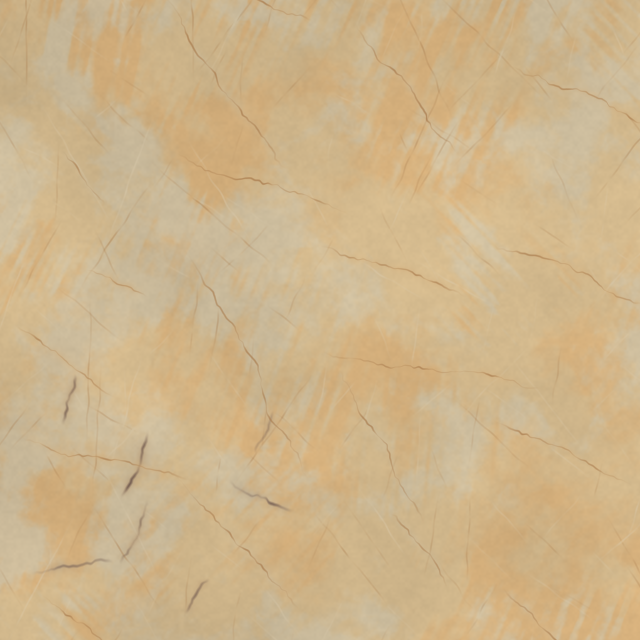
This texture is drawn by a WebGL 1 fragment shader. Its source:

```glsl
precision highp float;
// Warm beige marble: mottled tan, honey and pale grey clouds, brushed by fine
// straight streaks that change direction between cellular patches, then crossed
// by faint scratches and thin broken veins, a few of them short and dark.

uniform vec2 u_resolution;

const vec3 TAN = vec3(0.815, 0.715, 0.545);
const vec3 HONEY = vec3(0.825, 0.680, 0.480);
const vec3 PALE = vec3(0.800, 0.745, 0.630);
const vec3 CREAM = vec3(0.860, 0.800, 0.690);
const vec3 RUST = vec3(0.660, 0.480, 0.300);
const vec3 UMBER = vec3(0.470, 0.380, 0.330);

const float CLOUD_SCALE = 6.5;
const float PATCH_SCALE = 4.2;
const float PATCH_SHARPNESS = 14.0;
const float STREAK_SCALE = 75.0;
const float STREAK_STRENGTH = 0.52;
const float SHADE_STRENGTH = 0.20;
const float GRAIN_STRENGTH = 0.045;
const float SCRATCH_WIDTH = 0.0026;
const float SCRATCH_STRENGTH = 0.42;
const float VEIN_WIDTH = 0.0022;
const int VEIN_COUNT = 26;
const float DARK_VEINS = 7.0;

vec2 hash2(vec2 p) {
  vec3 q = fract(p.xyx * vec3(0.1031, 0.1030, 0.0973));
  q += dot(q, q.yzx + 33.33);
  return fract((q.xx + q.yz) * q.zy);
}

float noise(vec2 p) {
  vec2 i = floor(p), f = fract(p);
  f = f * f * (3.0 - 2.0 * f);
  float low = mix(hash2(i).x, hash2(i + vec2(1.0, 0.0)).x, f.x);
  float high = mix(hash2(i + vec2(0.0, 1.0)).x, hash2(i + 1.0).x, f.x);
  return mix(low, high, f.y);
}

// Coordinates along and across a direction.
vec2 turn(vec2 p, float angle) {
  float c = cos(angle), s = sin(angle);
  return vec2(c * p.x + s * p.y, c * p.y - s * p.x);
}

float clouds(vec2 p) {
  float sum = 0.0, gain = 0.5;
  for (int i = 0; i < 5; i++) {
    sum += gain * noise(p);
    p = turn(p, 0.7) * 2.05 + 11.3;
    gain *= 0.62;
  }
  return sum / 1.195;
}

// x: streak value, y: warm or pale bias of the patch; both centred on zero.
vec2 brushedPatches(vec2 p, vec2 warp) {
  vec2 g = (p + warp) * PATCH_SCALE, base = floor(g), sum = vec2(0.0);
  float total = 0.0;
  for (int k = 0; k < 9; k++) {
    vec2 cell = base + vec2(mod(float(k), 3.0), floor(float(k) / 3.0)) - 1.0;
    vec2 site = hash2(cell + 41.0), kind = hash2(cell + 87.0);
    vec2 d = g - cell - site;
    float weight = exp(-PATCH_SHARPNESS * dot(d, d)) + 1e-6;
    float angle = kind.x < 0.75 ? mix(0.75, 1.65, kind.x / 0.75) : -0.8;
    vec2 q = turn(p, angle) + site;
    float streak = noise(q * vec2(6.0, STREAK_SCALE)) * 0.5
                 + noise(q * vec2(11.0, STREAK_SCALE * 2.1)) * 0.5 - 0.5;
    sum += weight * vec2(streak * (0.1 + 1.3 * kind.y * kind.y), site.x - 0.5);
    total += weight;
  }
  return sum / total;
}

// Short straight hairlines, one per cell: positive is pale, negative is rusty.
float scratches(vec2 p, float scale) {
  vec2 base = floor(p * scale);
  float sum = 0.0;
  for (int k = 0; k < 9; k++) {
    vec2 cell = base + vec2(mod(float(k), 3.0), floor(float(k) / 3.0)) - 1.0;
    vec2 site = hash2(cell + scale), kind = hash2(cell + 19.0 + scale);
    float angle = kind.x < 0.55 ? 0.7 + 1.6 * kind.x : -1.6 * kind.x + 0.4;
    vec2 q = turn(p - (cell + site) / scale, angle);
    float off = abs(q.y + 0.004 * (noise(vec2(q.x * 40.0, site.x * 90.0)) - 0.5));
    float reach = abs(q.x) * scale / (0.35 + 0.5 * kind.y);
    float line = 1.0 - smoothstep(0.0, SCRATCH_WIDTH, off);
    float patchy = noise(vec2(q.x * 60.0, site.y * 90.0));
    sum += line * patchy * (1.0 - smoothstep(0.3, 1.0, reach))
         * (site.y < 0.5 ? 1.0 : -1.0);
  }
  return clamp(sum, -1.0, 1.0);
}

vec3 addVeins(vec3 color, vec2 p) {
  for (int i = 0; i < VEIN_COUNT; i++) {
    float id = float(i);
    float dark = 1.0 - step(DARK_VEINS, id);
    vec2 center = fract(id * vec2(0.755, 0.570) + 0.31);
    vec2 r = hash2(vec2(id, 9.1));
    center = mix(center, vec2(0.08, 0.06) + center * vec2(0.40, 0.36), dark);
    float angle = mix(-0.15 - 1.0 * r.x, 1.2 - 2.1 * r.x * r.x, dark);
    float halfLength = mix(0.05 + 0.17 * r.y, 0.035 + 0.05 * r.y, dark);

    // Layers of noise kink the nearly straight line and break it up.
    vec2 q = turn(p - center, angle);
    float bend = 0.018 * noise(vec2(q.x * 13.0, id * 7.0))
               + 0.007 * noise(vec2(q.x * 48.0, id * 11.0))
               + 0.003 * noise(vec2(q.x * 140.0, id * 3.0)) - 0.014;
    float off = abs(q.y - bend);
    float fade = 1.0 - smoothstep(0.5, 1.0, abs(q.x) / halfLength);
    float broken = noise(vec2(q.x * 55.0, id * 5.0));
    float width = VEIN_WIDTH * (0.8 + 0.5 * broken + 0.7 * dark);
    float line = (1.0 - smoothstep(0.0, width, off)) * fade;
    float halo = exp(-off / 0.006) * fade * noise(p * 45.0);

    color = mix(color, mix(HONEY, PALE, step(0.55, r.x)), halo * 0.6);
    color = mix(color, mix(RUST, UMBER, dark), line * (0.1 + 0.65 * broken)
                + halo * dark * 0.3);
  }
  return color;
}

void main() {
  vec2 p = gl_FragCoord.xy / min(u_resolution.x, u_resolution.y);
  vec2 warp = vec2(clouds(p * 9.0), clouds(p * 9.0 + 23.0)) - 0.5;
  vec2 patches = brushedPatches(p, warp * 0.08);

  float warmth = clouds(p * CLOUD_SCALE + warp * 0.5)
               + STREAK_STRENGTH * patches.x + 0.14 * patches.y;
  float pallor = clouds(p * CLOUD_SCALE * 1.4 + 57.0 - warp * 0.5)
               - STREAK_STRENGTH * 0.7 * patches.x - 0.20 * patches.y;
  vec3 color = mix(TAN, HONEY, smoothstep(0.42, 0.72, warmth));
  color = mix(color, PALE, 0.85 * smoothstep(0.46, 0.72, pallor));

  float shade = clouds(p * 3.2 + 91.0) - 0.5;
  float grain = noise(p * 130.0) * 0.6 + noise(p * 260.0) * 0.4 - 0.5;
  color *= 1.0 + SHADE_STRENGTH * shade + GRAIN_STRENGTH * grain;

  float scratch = scratches(p, 6.0) + 0.7 * scratches(p, 11.0);
  color = mix(color, scratch > 0.0 ? CREAM : RUST,
              SCRATCH_STRENGTH * min(abs(scratch), 1.0));
  gl_FragColor = vec4(addVeins(color, p), 1.0);
}
```
